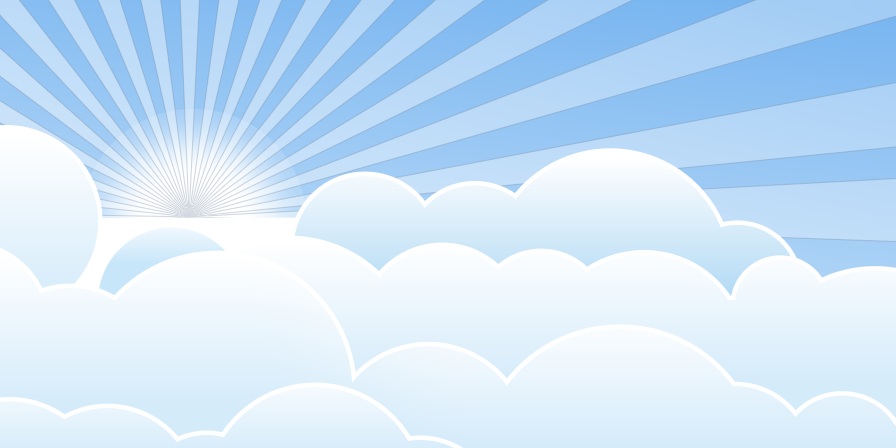
Write a WebGL 1 fragment shader that draws this background.

```glsl
precision highp float;
// Sunburst over layered white clouds in a pale blue sky.

uniform vec2 u_resolution;

const vec3 WHITE = vec3(1.0);
const vec3 CLOUD_SHADE = vec3(0.83, 0.92, 0.98);

// Position and pixel size, both in hundredths of the canvas height.
vec2 p;
float pixel;

// Antialiased coverage of a signed distance.
float cover(float d) {
  return clamp(0.5 - d / pixel, 0.0, 1.0);
}

// Distance to one round puff of a cloud.
float puff(float x, float y, float radius) {
  return length(p - vec2(x, y)) - radius;
}

// Paints a cloud with a white rim and a vertical gradient.
void paintCloud(inout vec3 color, float d, float top, float bottom, vec3 shade) {
  float depth = clamp((top - p.y) / (top - bottom), 0.0, 1.0);
  vec3 body = mix(WHITE, shade, depth);
  color = mix(color, mix(WHITE, body, cover(d + 1.0)), cover(d));
}

// Sky with alternating rays and a glowing disc.
vec3 sunburst() {
  vec2 ray = p - vec2(42.2, 51.6);
  float angle = degrees(atan(ray.y, ray.x));

  // The lowest ray on the right is offset from the regular fan.
  float phase = (angle - (angle < 4.5 ? -2.0 : 5.65)) / 10.2;
  float edge = (0.25 - abs(fract(phase + 0.25) - 0.5)) * radians(10.2) * length(ray);

  float depth = clamp((p.y - 50.0) / 67.0 + p.x / 660.0, 0.0, 1.0);
  vec3 color = mix(vec3(0.70, 0.84, 0.97), vec3(0.47, 0.71, 0.94), depth);
  color = mix(color, WHITE, cover(-edge) * (0.45 - p.x * 0.0007));

  // The disc fades outward but keeps a faint rim.
  float disc = length(p - vec2(43.2, 50.5)) / 25.2;
  float glow = 1.0 - 0.85 * smoothstep(0.4, 1.0, disc);
  color = mix(color, WHITE, glow * cover((disc - 1.0) * 25.2));

  // Hairlines along the ray edges.
  float hairline = clamp(1.0 - abs(edge) / (0.12 + 0.5 * pixel), 0.0, 1.0);
  color = mix(color, vec3(0.42, 0.50, 0.60), hairline * 0.32);

  // White haze under the sun.
  return mix(color, WHITE, cover(max(p.y - 51.4, p.x - 67.0)));
}

void main() {
  p = 100.0 * gl_FragCoord.xy / u_resolution.y;
  pixel = 100.0 / u_resolution.y;
  vec3 color = sunburst();

  // Far cloud on the right.
  float d = min(puff(81.5, 44.8, 16.9), puff(106.0, 43.5, 16.1));
  d = min(d, min(puff(136.2, 39.3, 27.6), puff(164.6, 36.2, 14.6)));
  paintCloud(color, d, 65.0, 35.0, vec3(0.71, 0.86, 0.96));

  // Small cloud below the sun.
  paintCloud(color, puff(38.3, 32.8, 17.4), 52.0, 41.0, vec3(0.78, 0.90, 0.98));

  // Middle bank, filled below its puffs.
  d = min(p.y - 34.0, min(puff(64.6, 18.2, 29.2), puff(98.7, 27.1, 18.75)));
  d = min(d, min(puff(120.8, 29.4, 15.1), puff(143.75, 20.8, 23.4)));
  d = min(d, min(puff(174.2, 31.8, 11.2), puff(195.3, 12.0, 28.6)));
  paintCloud(color, d, 46.0, 14.0, CLOUD_SHADE);

  // Round cloud at the left edge.
  paintCloud(color, puff(1.3, 50.5, 21.6), 70.0, 32.0, CLOUD_SHADE);

  // Near bank, higher on the left than on the right.
  d = min(p.y - 6.0, min(puff(-7.3, 27.6, 18.6), puff(15.6, 16.4, 20.3)));
  d = min(d, min(puff(48.4, 12.8, 31.25), puff(95.6, 0.8, 22.9)));
  d = min(d, min(puff(138.3, -4.7, 32.3), puff(164.0, -2.9, 17.7)));
  d = min(d, puff(188.0, -2.1, 14.8));
  float slope = smoothstep(55.0, 105.0, p.x);
  paintCloud(color, d, mix(43.0, 30.0, slope), mix(9.0, 0.0, slope), CLOUD_SHADE);

  // Foreground cloud at the lower left.
  d = min(puff(2.1, -10.2, 21.6), puff(24.0, -10.7, 20.6));
  d = min(d, min(puff(46.1, -11.7, 15.6), puff(70.3, -10.4, 25.0)));
  d = min(d, puff(93.75, -15.4, 18.2));
  paintCloud(color, d, 18.0, -2.0, CLOUD_SHADE);

  gl_FragColor = vec4(color, 1.0);
}
```
